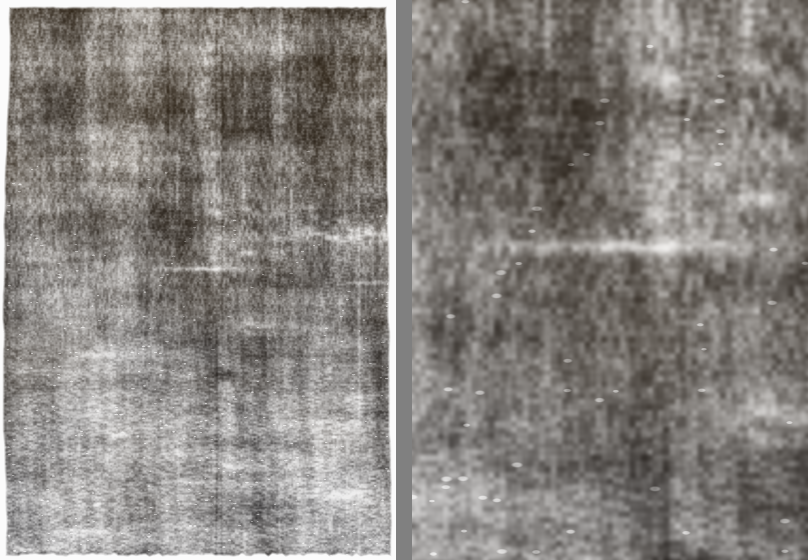
Left: the whole. Right: its middle third, enlarged.
Reproduce this texture procedurally as a Shadertoy shader.

```glsl
// A worn, overdyed grey rug lying on a white ground.
// Stretched value noise gives streaks, bands and pile grain; loops scatter
// pale smears and knots; a wavering outline cuts the rug from the ground.

const vec3 GROUND = vec3(0.985);
const vec3 WARM_TINT = vec3(0.040, 0.000, -0.050);  // upper end
const vec3 COOL_TINT = vec3(0.006, 0.000, 0.006);   // lower end
const float BASE_TONE = 0.455;
const float FADE_LIFT = 0.20;       // lightening toward the lower end
const float BLOTCH = 0.30;
const float STREAK = 0.22;
const float FINE_STREAK = 0.15;
const float BAND = 0.17;
const float GRAIN = 0.34;
const float KNOT_LIGHT = 0.24;
const float EDGE_DARK = 0.10;
const int SMEARS = 16;
const int WARP_LINES = 9;

float hash(vec2 p) {
    return fract(sin(dot(p, vec2(127.1, 311.7))) * 43758.5453);
}

float noise(vec2 p) {
    vec2 i = floor(p), f = fract(p);
    f = f * f * (3.0 - 2.0 * f);
    return mix(mix(hash(i), hash(i + vec2(1, 0)), f.x),
               mix(hash(i + vec2(0, 1)), hash(i + vec2(1, 1)), f.x), f.y);
}

// Noise centred on zero
float wave(vec2 p) { return noise(p) - 0.5; }

float fbm(vec2 p) {
    float sum = 0.0, amp = 0.6;
    for (int i = 0; i < 4; i++) {
        sum += amp * wave(p);
        p = p * 2.1 + 17.3;
        amp *= 0.55;
    }
    return sum;
}

// Soft elliptical patch, broken up by a wear mask
float smear(vec2 uv, vec2 centre, vec2 size, float wear) {
    vec2 d = (uv - centre) / size;
    return exp(-dot(d, d)) * smoothstep(0.25, 0.75, wear);
}

// Small pale knots, one chance per cell
float knots(vec2 p, float density) {
    vec2 cell = floor(p), f = fract(p);
    vec2 centre = 0.3 + 0.4 * vec2(hash(cell + 3.1), hash(cell + 8.7));
    float radius = mix(0.15, 0.32, hash(cell + 5.9));
    float dist = length((f - centre) * vec2(0.75, 1.0));
    return step(1.0 - density, hash(cell)) * (1.0 - smoothstep(radius * 0.4, radius, dist));
}

// Distance inside the wavering outline, in canvas widths
float rugInside(vec2 uv, float aspect) {
    float wobble = 0.004 * wave(vec2(uv.y * 30.0, 2.0));
    float left = 0.010 + 0.016 * smoothstep(0.5, 1.0, uv.y)
               + 0.008 * (1.0 - smoothstep(0.0, 0.3, uv.y)) + wobble;
    float right = mix(0.987, 0.974, uv.y) + wobble;
    float fringe = 0.005 * wave(vec2(uv.x * 90.0, 7.0));
    float bottom = 0.010 + fringe;
    float top = 0.986 + 0.3 * fringe;
    return min(min(uv.x - left, right - uv.x),
               min(uv.y - bottom, top - uv.y) * aspect);
}

void mainImage(out vec4 fragColor, in vec2 fragCoord) {
    vec2 uv = fragCoord / iResolution.xy;
    vec2 p = fragCoord / iResolution.x;
    float aspect = iResolution.y / iResolution.x;
    float low = 1.0 - smoothstep(0.0, 0.62, uv.y);
    vec2 q = p + 0.012 * vec2(wave(p * 9.0), wave(p * 9.0 + 40.0));

    // Broad fading, streaks along the warp, bands along the weft
    float tone = BASE_TONE + FADE_LIFT * low;
    tone += BLOTCH * fbm(q * vec2(5.0, 6.0));
    tone += STREAK * wave(q * vec2(21.0, 2.6) + 5.0);
    tone += FINE_STREAK * wave(q * vec2(65.0, 8.0) + 11.0);
    tone += BAND * wave(q * vec2(3.0, 27.0) + 23.0);
    tone += 0.6 * BAND * wave(q * vec2(11.0, 75.0) + 31.0);

    // Pile grain: upright above, lying along the weft below
    float upright = wave(p * vec2(170.0, 75.0));
    float lying = wave(p * vec2(90.0, 190.0) + 50.0);
    float speck = wave(p * 210.0 + 90.0);
    tone += GRAIN * (mix(upright, lying, smoothstep(0.2, 0.9, low + 0.25)) * 0.7 + speck * 0.55);

    // Pale worn patches
    float wear = noise(p * vec2(45.0, 80.0)) * 0.6 + noise(p * vec2(16.0, 22.0)) * 0.4;
    for (int i = 0; i < SMEARS; i++) {
        float id = float(i);
        vec2 centre = vec2(hash(vec2(id, 1.0)), 0.66 * hash(vec2(id, 2.0)));
        vec2 size = vec2(mix(0.04, 0.13, hash(vec2(id, 3.0))), mix(0.003, 0.012, hash(vec2(id, 4.0))));
        tone += 0.26 * smear(uv, centre, size, wear);
    }
    tone += 0.50 * smear(uv, vec2(0.87, 0.58), vec2(0.12, 0.013), wear);
    tone += 0.32 * smear(uv, vec2(0.51, 0.52), vec2(0.10, 0.004), wear + 0.2);
    tone += 0.24 * smear(uv, vec2(0.52, 0.83), vec2(0.035, 0.11), wear + 0.1);
    tone += 0.24 * smear(uv, vec2(0.55, 0.60), vec2(0.013, 0.13), wear + 0.1);
    tone -= 0.14 * smear(uv, vec2(0.40, 0.46), vec2(0.15, 0.045), wear + 0.3);
    tone -= 0.30 * smear(uv, vec2(0.57, 0.33), vec2(0.028, 0.010), wear + 0.3);

    // Thin dark and pale lines along the warp
    for (int i = 0; i < WARP_LINES; i++) {
        float id = float(i);
        float x = hash(vec2(id, 6.0)) + 0.004 * wave(vec2(uv.y * 6.0, id));
        float sign_ = hash(vec2(id, 7.0)) > 0.5 ? 1.0 : -1.0;
        float d = (uv.x - x) / 0.004;
        tone += sign_ * 0.12 * exp(-d * d) * smoothstep(0.4, 0.7, noise(vec2(id * 9.0, uv.y * 6.0)));
    }

    float density = 0.10 * smoothstep(0.80, 0.45, uv.y) * noise(p * 7.0 + 60.0);
    tone += KNOT_LIGHT * knots(p * vec2(70.0, 110.0), density);

    // Darker selvedge and hem
    float inside = rugInside(uv, aspect);
    tone -= EDGE_DARK * exp(-max(inside, 0.0) / 0.02);
    tone = 0.20 + 0.68 * smoothstep(-0.02, 1.06, tone) + 0.10 * (tone - 0.5);
    tone = clamp(tone, 0.16, 0.93);

    // Colour: brownish above, cooler below, fading out in the lights
    float hue = clamp(uv.y * 1.1 + 0.5 * fbm(p * 6.0 + 70.0), 0.0, 1.0);
    vec3 rug = tone + mix(COOL_TINT, WARM_TINT, hue) * (1.15 - tone);

    float soft = 1.2 / iResolution.x + 0.0015;
    vec3 colour = mix(GROUND, rug, smoothstep(-soft, soft, inside));
    fragColor = vec4(clamp(colour, 0.0, 1.0), 1.0);
}
```
